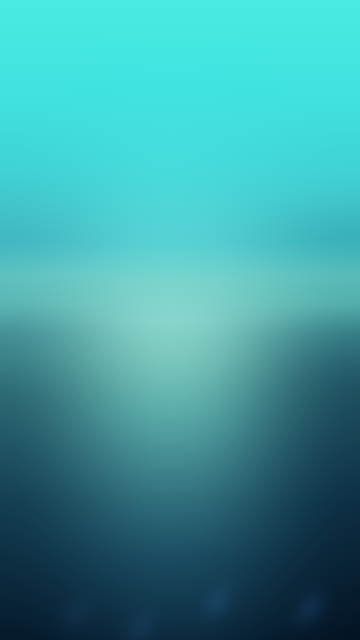
A WebGL 2 fragment shader for this background:

```glsl
#version 300 es
precision highp float;
// Blurred turquoise sky over a pale horizon, fading into deep teal water with faint glints.

uniform vec2 u_resolution;
out vec4 fragColor;

// Linear step from 0 at a to 1 at b
float ramp(float a, float b, float x) {
    return clamp((x - a) / (b - a), 0.0, 1.0);
}

// Vertical gradient through the lit centre; depth runs from 0 at the top to 1
vec3 centreColor(float depth) {
    vec3 c = mix(vec3(0.29, 0.92, 0.885), vec3(0.25, 0.89, 0.88), ramp(0.0, 0.14, depth));
    c = mix(c, vec3(0.28, 0.855, 0.86), ramp(0.14, 0.27, depth));
    c = mix(c, vec3(0.34, 0.82, 0.83), ramp(0.27, 0.38, depth));
    c = mix(c, vec3(0.48, 0.83, 0.80), ramp(0.38, 0.44, depth));
    c = mix(c, vec3(0.53, 0.835, 0.80), ramp(0.44, 0.50, depth));
    c = mix(c, vec3(0.48, 0.78, 0.74), ramp(0.50, 0.56, depth));
    c = mix(c, vec3(0.36, 0.68, 0.67), ramp(0.56, 0.64, depth));
    c = mix(c, vec3(0.19, 0.44, 0.49), ramp(0.64, 0.78, depth));
    c = mix(c, vec3(0.105, 0.30, 0.385), ramp(0.78, 0.87, depth));
    return mix(c, vec3(0.045, 0.16, 0.24), ramp(0.87, 1.0, depth));
}

// Vertical gradient along the shaded sides
vec3 sideColor(float depth) {
    vec3 c = mix(vec3(0.29, 0.92, 0.885), vec3(0.25, 0.88, 0.875), ramp(0.0, 0.16, depth));
    c = mix(c, vec3(0.25, 0.82, 0.83), ramp(0.16, 0.27, depth));
    c = mix(c, vec3(0.26, 0.72, 0.76), ramp(0.27, 0.37, depth));
    c = mix(c, vec3(0.37, 0.76, 0.75), ramp(0.38, 0.43, depth));
    c = mix(c, vec3(0.36, 0.71, 0.70), ramp(0.43, 0.475, depth));
    c = mix(c, vec3(0.27, 0.57, 0.59), ramp(0.475, 0.52, depth));
    c = mix(c, vec3(0.17, 0.41, 0.45), ramp(0.52, 0.62, depth));
    c = mix(c, vec3(0.075, 0.24, 0.32), ramp(0.62, 0.79, depth));
    return mix(c, vec3(0.02, 0.10, 0.17), ramp(0.79, 1.0, depth));
}

void main() {
    vec2 uv = gl_FragCoord.xy / u_resolution;
    float depth = 1.0 - uv.y;

    // Soft shaft of light just left of the middle
    float offset = uv.x - 0.47;
    float side = abs(offset) / (offset < 0.0 ? 0.47 : 0.53);
    vec3 color = mix(centreColor(depth), sideColor(depth), smoothstep(0.0, 1.0, side));

    // The right side of the water is darker
    float rightShade = smoothstep(0.55, 1.0, uv.x);
    float underwater = smoothstep(0.46, 0.60, depth);
    color *= 1.0 - rightShade * underwater * vec3(0.32, 0.24, 0.18);
    color -= rightShade * smoothstep(0.29, 0.36, depth) * (1.0 - underwater) * vec3(0.03, 0.025, 0.03);

    // Blurred blue glints near the bottom
    for (int i = 0; i < 4; i++) {
        float k = float(i);
        vec2 center = vec2(0.21 + 0.217 * k - 0.02 * k * (3.0 - k), 0.04 + 0.025 * sin(4.3 * k));
        vec2 d = uv - center;
        d.x -= 0.5 * d.y;
        float glow = exp(-dot(d * d, vec2(700.0, 1500.0)));
        color += glow * (0.5 + 0.2 * k) * vec3(0.025, 0.055, 0.085);
    }

    fragColor = vec4(color, 1.0);
}
```
